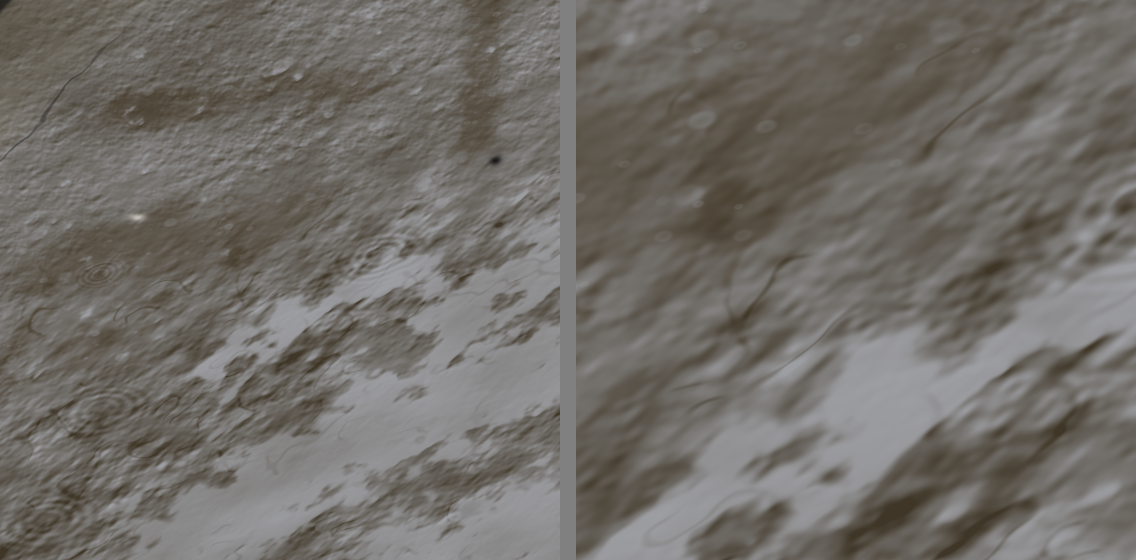
Left, the full canvas; right, a detail of the centre.
A Shadertoy shader for this texture:

```glsl
// Draws rain-soaked rough ground: muddy puddles, sky sheen, flowing wavelets and drop rings.
const vec3 MUD = vec3(0.29, 0.26, 0.21);
const vec3 SKY = vec3(0.58, 0.58, 0.59);
const vec3 SILT = vec3(0.28, 0.235, 0.165);
const vec3 TAN = vec3(0.41, 0.385, 0.335);
const float FLOW_ANGLE = 0.62;
const float GRAIN_ANGLE = 0.42;

vec2 hash2(vec2 c) {
    vec3 h = fract(c.xyx * vec3(0.1031, 0.1030, 0.0973));
    h += dot(h, h.yzx + 33.33);
    return fract((h.xx + h.yz) * h.zy);
}
// Coordinates along and across a direction
vec2 turn(vec2 p, float angle) {
    float c = cos(angle), s = sin(angle);
    return vec2(c * p.x + s * p.y, c * p.y - s * p.x);
}
float noise(vec2 p) {
    vec2 i = floor(p), f = fract(p), e = vec2(1.0, 0.0);
    f = f * f * (3.0 - 2.0 * f);
    return mix(mix(hash2(i).x, hash2(i + e).x, f.x),
               mix(hash2(i + e.yx).x, hash2(i + e.xx).x, f.x), f.y);
}
float fbm(vec2 p) {
    float sum = 0.0, amp = 0.55;
    for (int i = 0; i < 3; i++) {
        sum += amp * noise(p);
        p = turn(p, 0.2) * 2.03 + 7.3;
        amp *= 0.52;
    }
    return sum;
}
// Scattered flat drops, one per chosen cell
float drops(vec2 p, float density) {
    vec2 i = floor(p), h = hash2(i);
    vec2 d = turn(fract(p) - 0.35 - 0.3 * h, 0.3) * vec2(1.0, 1.8);
    float r = length(d) / (0.13 + 0.2 * h.y);
    return smoothstep(1.0, 0.5, r) * (0.5 + 0.5 * r) * step(1.0 - density, hash2(i + 51.0).x);
}
float blob(vec2 p, vec2 centre, vec2 radius, float angle) {
    vec2 q = turn(p - centre, angle) / radius;
    return exp(-dot(q, q));
}
float band(vec2 p, vec2 a, vec2 b, float width) {
    vec2 d = b - a;
    float r = length(p - a - d * clamp(dot(p - a, d) / dot(d, d), 0.0, 1.0)) / width;
    return exp(-r * r);
}
float rings(vec2 p, vec2 centre, float radius) {
    float r = length(turn(p - centre, 0.25) * vec2(1.0, 2.1)) / radius;
    return sin(r * 36.0) * smoothstep(1.0, 0.4, r) * smoothstep(0.05, 0.25, r);
}
// Fine grain that turns into longer wavelets
float relief(vec2 p, float flow) {
    float grain = fbm(turn(p, GRAIN_ANGLE) * vec2(42.0, 72.0));
    float waves = fbm(turn(p, FLOW_ANGLE - 0.05) * vec2(24.0, 56.0));
    return mix(grain, waves, flow);
}

void mainImage(out vec4 fragColor, in vec2 fragCoord) {
    vec2 uv = fragCoord / iResolution.xy;
    float broad = fbm(turn(uv, 0.35) * vec2(4.0, 9.0)) - 0.5;
    float patches = fbm(turn(uv, 0.4) * vec2(13.0, 25.0) + 40.0) - 0.5;
    float streak = fbm(turn(uv, FLOW_ANGLE) * vec2(12.0, 42.0)) - 0.5;
    vec2 p = uv + 0.07 * vec2(patches, fbm(uv * 8.0 + 20.0) - 0.5);
    float flow = smoothstep(0.78, 0.5, uv.y - 0.3 * (uv.x - 0.5));
    vec2 offset = vec2(-0.0011, 0.0019);
    float height = relief(uv, flow) - 0.46;
    float slope = relief(uv - offset, flow) - relief(uv + offset, flow);

    // Smooth water reflecting the sky, torn by streaks and crests
    float sheen = band(p, vec2(0.3, 0.0), vec2(0.62, 0.22), 0.085);
    sheen = max(sheen, band(p, vec2(0.62, 0.22), vec2(1.05, 0.36), 0.085));
    sheen = max(sheen, 0.8 * band(p, vec2(0.38, 0.33), vec2(0.72, 0.53), 0.04));
    sheen = max(sheen, 0.85 * band(p, vec2(0.8, 0.42), vec2(1.05, 0.54), 0.09));
    sheen = max(sheen, band(p, vec2(0.74, -0.02), vec2(1.05, 0.06), 0.1));
    sheen = smoothstep(0.36, 0.72, sheen + 1.1 * streak + 1.1 * height);

    // Dark rough ridges between the sheets
    float ridge = band(p, vec2(-0.05, 0.1), vec2(0.3, 0.22), 0.1);
    ridge = max(ridge, band(p, vec2(0.3, 0.25), vec2(0.84, 0.49), 0.05));
    ridge = max(ridge, band(p, vec2(0.52, 0.04), vec2(1.05, 0.24), 0.05));

    // Muddy puddles with ragged shores
    float puddle = blob(p, vec2(0.29, 0.8), vec2(0.15, 0.055), 0.12);
    puddle = max(puddle, 0.7 * blob(p, vec2(0.58, 0.84), vec2(0.25, 0.05), 0.12));
    puddle = max(puddle, blob(p, vec2(0.22, 0.55), vec2(0.22, 0.08), 0.3));
    puddle = max(puddle, 0.75 * blob(p, vec2(0.48, 0.6), vec2(0.18, 0.08), 0.45));
    puddle = max(puddle, 0.8 * blob(p, vec2(0.15, 0.39), vec2(0.26, 0.08), 0.35));
    puddle = max(puddle, band(p, vec2(0.85, 0.74), vec2(0.87, 1.02), 0.045));
    puddle = smoothstep(0.2, 0.8, puddle + 0.7 * patches + 0.4 * broad + 0.4 * height);

    // Shade the relief by its slope, with short dark creases
    float rough = clamp(0.9 + 1.4 * patches, 0.4, 1.4) * (1.0 - 0.85 * sheen) * (1.0 - 0.5 * puddle);
    float fold = abs(2.0 * noise(turn(p, FLOW_ANGLE) * vec2(15.0, 46.0) + 5.0) - 1.0);
    float crease = smoothstep(0.22, 0.0, fold) * smoothstep(0.0, 0.15, patches + 0.1 * ridge) * flow;
    float tone = 0.53 + 0.6 * broad + 0.3 * patches + 0.12 * smoothstep(0.1, 0.9, uv.x - 0.6 * uv.y + 0.2);
    tone += 0.5 * (streak + height) * flow - 0.26 * puddle - 0.2 * ridge;
    float sky = 0.86 + 0.5 * broad + 0.16 * smoothstep(0.02, 0.3, uv.y);
    tone = mix(tone, sky, sheen) + slope * rough * mix(1.35, 1.9, flow);
    tone -= 0.28 * crease * (1.0 - 0.5 * sheen);

    // Rain rings and splashes
    vec2 r = mix(uv, p, 0.25);
    float ripple = rings(r, vec2(0.68, 0.545), 0.12) + rings(r, vec2(0.18, 0.265), 0.13)
                 + rings(r, vec2(0.08, 0.07), 0.14) + 0.6 * rings(r, vec2(0.18, 0.51), 0.07);
    float splash = drops(uv * 21.0, 0.22) + 0.8 * drops(uv * 43.0 + 9.0, 0.22);
    tone += 0.13 * ripple + 0.24 * splash * (0.1 + puddle) * (1.0 - sheen);
    vec3 colour = mix(MUD, SKY, clamp(tone, -0.15, 1.12));
    colour = mix(colour, SILT + 0.2 * tone, 0.4 * puddle * smoothstep(0.6, 0.1, tone));

    // Bare bank with its crack
    float edge = dot(uv - vec2(0.0, 0.715), vec2(-0.72, 0.69)) + 0.03 * patches;
    colour = mix(colour, TAN + 0.2 * broad + 0.12 * slope, 0.6 * smoothstep(-0.04, 0.06, edge));
    colour *= 1.0 - 0.3 * smoothstep(0.004, 0.001, abs(edge)) * smoothstep(0.3, 0.1, uv.x);

    // Stray stone, pale chip and shaded corner
    colour *= 1.0 - 0.75 * blob(uv, vec2(0.885, 0.713), vec2(0.011, 0.008), 0.3);
    colour += 0.35 * blob(uv, vec2(0.245, 0.612), vec2(0.013, 0.006), 0.0);
    colour *= 1.0 - 0.6 * smoothstep(0.97, 0.985, uv.y - uv.x);
    fragColor = vec4(colour, 1.0);
}
```
